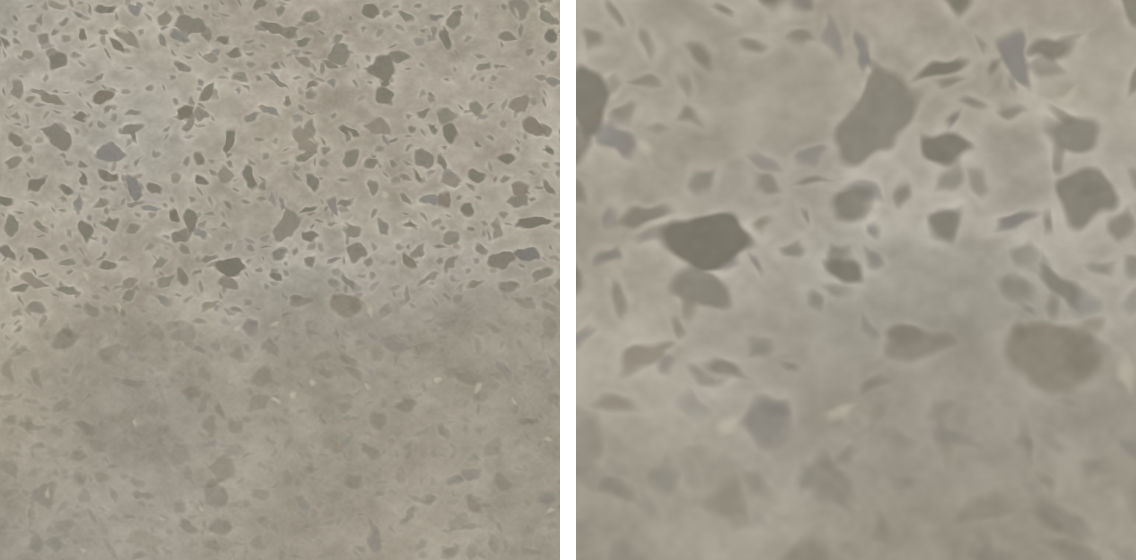
Left: the whole. Right: its middle third, enlarged.
Write a three.js fragment shader that draws this texture.

```glsl
// Worn polished concrete: dark angular stone chips set in mottled taupe cement.
// Chips are rounded random polygons scattered on three jittered grids; the
// lower part lies under a dull film that softens and fades them.

varying vec2 vUv;

const float TAU = 6.28319;
const vec3 CEMENT_LIGHT = vec3(0.655, 0.632, 0.580);
const vec3 CEMENT_FILM = vec3(0.612, 0.590, 0.537);
const vec3 STONE_GREY = vec3(0.480, 0.468, 0.418);
const vec3 STONE_BLUE = vec3(0.490, 0.480, 0.460);
const vec3 STONE_BROWN = vec3(0.520, 0.487, 0.435);
const vec3 PALE_GRIT = vec3(0.750, 0.730, 0.660);

float hash(vec2 p) {
  return fract(sin(dot(p, vec2(127.1, 311.7))) * 43758.5);
}

float noise(vec2 p) {
  vec2 i = floor(p);
  vec2 f = fract(p);
  vec2 u = f * f * (3.0 - 2.0 * f);
  float low = mix(hash(i), hash(i + vec2(1.0, 0.0)), u.x);
  float high = mix(hash(i + vec2(0.0, 1.0)), hash(i + 1.0), u.x);
  return mix(low, high, u.y);
}

float fbm(vec2 p) {
  float sum = 0.0;
  float amp = 0.5;
  for (int i = 0; i < 4; i++) {
    sum += amp * noise(p);
    p = p * 2.03 + 17.3;
    amp *= 0.5;
  }
  return sum;
}

float smoothMax(float a, float b, float k) {
  float h = max(k - abs(a - b), 0.0) / k;
  return max(a, b) + 0.25 * h * h * k;
}

// Distance to one chip: five jittered half planes in a turned, stretched frame
float chipDistance(vec2 p, vec2 id, float radius) {
  float turn = (hash(id + 3.1) + hash(id + 5.7) - 1.0) * 1.7 - 0.35;
  float stretch = 1.0 + 1.5 * pow(hash(id + 8.3), 1.5);
  float c = cos(turn);
  float s = sin(turn);
  vec2 q = vec2(c * p.x + s * p.y, c * p.y - s * p.x);
  q *= vec2(0.85, stretch);
  float d = -1.0;
  for (int i = 0; i < 5; i++) {
    float k = float(i);
    float a = (k + 0.6 * hash(id + k * 1.7)) * TAU / 5.0;
    float side = radius * (0.65 + 0.5 * hash(id + k * 2.3 + 40.0));
    d = smoothMax(d, dot(q, vec2(cos(a), sin(a))) - side, radius * 0.45);
  }
  return d / sqrt(stretch);
}

// Nearest chip of a jittered grid: x = distance in canvas units, y = random tone
vec2 chipLayer(vec2 uv, float cells, float share, float radius, float seed) {
  vec2 p = uv * cells;
  vec2 home = floor(p);
  vec2 nearest = vec2(1.0, 0.0);
  for (int j = -1; j <= 1; j++) {
    for (int i = -1; i <= 1; i++) {
      vec2 cell = home + vec2(float(i), float(j));
      vec2 id = cell + seed;
      if (hash(id + 0.5) < share) {
        vec2 centre = cell + 0.15 + 0.7 * vec2(hash(id + 11.0), hash(id + 23.0));
        float size = radius * (0.65 + 0.65 * hash(id + 31.0));
        float d = chipDistance(p - centre, id, size) / cells;
        if (d < nearest.x) nearest = vec2(d, hash(id + 61.0));
      }
    }
  }
  return nearest;
}

// Lays chips over the ground, with a thin pale rim where the film is absent
vec3 layChips(vec3 ground, vec2 chip, float film, float strength) {
  float soft = mix(0.0022, 0.0040, film);
  float cover = 1.0 - smoothstep(-soft, soft, chip.x);
  float rim = smoothstep(0.0, 0.003, chip.x) * (1.0 - smoothstep(0.003, 0.009, chip.x));
  vec3 stone = mix(STONE_GREY, STONE_BLUE, smoothstep(0.75, 0.90, chip.y));
  stone = mix(stone, STONE_BROWN, 1.0 - smoothstep(0.15, 0.25, chip.y));
  stone += 0.08 * (fract(chip.y * 7.0) - 0.4);
  ground += mix(0.026, 0.006, film) * rim;
  return mix(ground, stone, cover * strength * mix(0.95, 0.46, film));
}

void main() {
  vec2 uv = vUv;

  // Film edge: an uneven, slightly rising line across the middle
  float edge = 0.42 + 0.08 * uv.x + 0.10 * (fbm(uv * 7.0) - 0.5);
  float film = 1.0 - smoothstep(-0.06, 0.07, uv.y - edge);

  // Cement with broad stains, blotches and fine mottling
  float stain = fbm(uv * 5.0 + 9.0) - 0.47;
  float blotch = fbm(uv * vec2(17.0, 21.0) + 4.0) - 0.47;
  float mottle = fbm(uv * vec2(48.0, 60.0)) - 0.47;
  float tint = noise(uv * 4.0 + 30.0) - 0.5;
  vec3 color = mix(CEMENT_LIGHT, CEMENT_FILM, film * 0.9);
  color += 0.09 * stain + 0.09 * blotch + mix(0.13, 0.075, film) * mottle;
  color += tint * vec3(0.018, -0.002, -0.012);

  // Chips from small to large, their edges roughened by noise
  vec2 rough = vec2(noise(uv * 90.0), noise(uv * 90.0 + 50.0)) - 0.5;
  vec2 p = uv + 0.006 * rough;
  color = layChips(color, chipLayer(p, 46.0, 0.42, 0.25, 7.0), film, 0.65);
  color = layChips(color, chipLayer(p, 23.0, 0.56, 0.29, 90.0), film, 0.85);
  color = layChips(color, chipLayer(p, 14.0, 0.38, 0.27, 170.0), film, 0.95);

  // Sparse pale grit and a faint grain over everything
  vec2 grit = chipLayer(p, 30.0, 0.06, 0.16, 260.0);
  color = mix(color, PALE_GRIT, 0.6 * (1.0 - smoothstep(-0.003, 0.003, grit.x)));
  color += 0.022 * (noise(uv * 190.0) - 0.5);
  gl_FragColor = vec4(color, 1.0);
}
```
